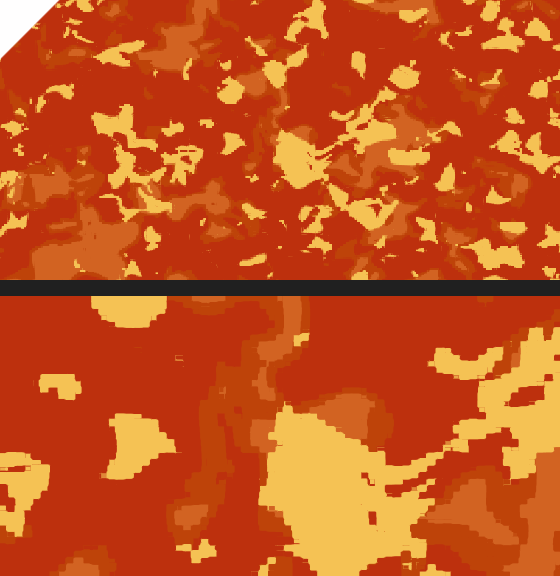
Top: the whole. Bottom: its middle third, enlarged.
Write a Shadertoy shader that draws this texture.

```glsl
// Flat, jagged flakes of yellow over clustered orange and rust patches on red,
// with one white corner cut off. Warped value noise is sampled on a soft
// staircase grid, then cut at thresholds into flat tones.

const vec3 RED = vec3(0.742, 0.187, 0.050);
const vec3 RUST = vec3(0.745, 0.262, 0.035);
const vec3 ORANGE = vec3(0.822, 0.390, 0.135);
const vec3 YELLOW = vec3(0.962, 0.762, 0.330);
const vec3 WHITE = vec3(1.0, 0.995, 0.995);

const vec2 STAIR_CELLS = vec2(100.0, 128.0); // steps per canvas height
const float CORNER_SIZE = 0.212;

float hash(vec2 p) {
    vec3 q = fract(p.xyx * 0.1031);
    q += dot(q, q.yzx + 33.33);
    return fract((q.x + q.y) * q.z);
}

float valueNoise(vec2 p) {
    vec2 cell = floor(p);
    vec2 f = fract(p);
    vec2 s = f * f * (3.0 - 2.0 * f);
    float low = mix(hash(cell), hash(cell + vec2(1.0, 0.0)), s.x);
    float high = mix(hash(cell + vec2(0.0, 1.0)), hash(cell + 1.0), s.x);
    return mix(low, high, s.y);
}

// Three octaves, weighted to stay within 0..1
float fbm(vec2 p) {
    float sum = 0.0;
    float weight = 4.0 / 7.0;
    for (int i = 0; i < 3; i++) {
        sum += weight * valueNoise(p);
        p = p * 2.07 + vec2(17.3, 41.9);
        weight *= 0.5;
    }
    return sum;
}

// Snaps a position to small blocks with softened risers
vec2 staircase(vec2 p, vec2 cells) {
    vec2 q = p * cells;
    return (floor(q) + smoothstep(0.25, 0.75, fract(q))) / cells;
}

vec2 warp(vec2 p, float frequency, float amount) {
    vec2 q = p * frequency;
    vec2 offset = vec2(valueNoise(q + 71.0), valueNoise(q + 133.0));
    return p + amount * (offset - 0.5);
}

// Fine noise made denser in some regions than in others
float patches(vec2 p, vec2 frequency, float regionFrequency, float clustering) {
    float region = valueNoise(p * regionFrequency + 211.0) - 0.5;
    return fbm(p * frequency) + clustering * region;
}

// Antialiased coverage of the area where the field exceeds the level
float coverage(float field, float level) {
    float width = max(fwidth(field), 0.0005);
    return clamp((field - level) / width + 0.5, 0.0, 1.0);
}

void mainImage(out vec4 fragColor, in vec2 fragCoord) {
    vec2 p = fragCoord / iResolution.y;
    vec2 blocky = staircase(p, STAIR_CELLS);

    // Muted patches: orange cores within rust surroundings
    vec2 mutedPos = warp(blocky, 11.0, 0.06) + vec2(3.7, 8.2);
    float muted = patches(mutedPos, vec2(9.0, 11.0), 3.0, 0.4);
    vec3 color = mix(RED, RUST, coverage(muted, 0.573));
    color = mix(color, ORANGE, coverage(muted, 0.665));

    // Bright flakes, slightly wider than tall
    vec2 flakePos = warp(blocky, 15.0, 0.05) + vec2(12.4, 5.1);
    float flakes = patches(flakePos, vec2(13.0, 17.0), 4.0, 0.2);
    color = mix(color, YELLOW, coverage(flakes, 0.655));

    // Diagonal cut in the upper left corner
    float cornerDistance = (CORNER_SIZE - p.x - (1.0 - p.y)) * inversesqrt(2.0);
    color = mix(color, WHITE, coverage(cornerDistance, 0.0));

    fragColor = vec4(color, 1.0);
}
```
